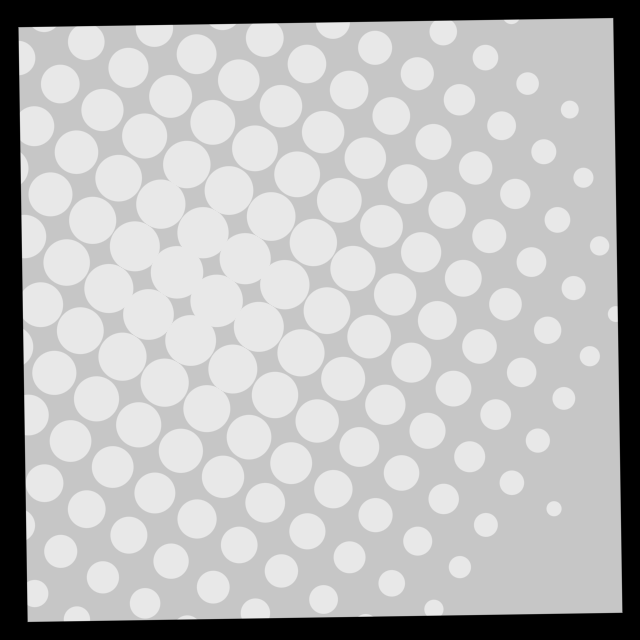
Write a WebGL 2 fragment shader that draws this pattern.

```glsl
#version 300 es
precision highp float;

uniform vec2 u_resolution;
out vec4 outColor;

// Sheet
const vec2 SHEET_CENTER = vec2(0.5007, 0.5);
const float SHEET_HALF = 0.4647;
const float SHEET_TILT = 0.0154;

// Dot screen
const vec2 SCREEN_ORIGIN = vec2(0.3405, 0.5319);
const vec2 SCREEN_STEP = vec2(0.0659, -0.0406);
const vec2 FOCUS = vec2(0.3118, 0.5586);
const vec2 SLIP_AXIS = vec2(0.956, 0.292);
const float SLIP = 0.002;

// Squared dot radius as a quadratic of the distance to the focus
const vec3 DOT_FALLOFF = vec3(0.001755, -0.001901, -0.00085);
const float DOT_REACH = 0.66;

// Colours
const vec3 BACKDROP = vec3(0.0);
const vec3 PAPER = vec3(0.776);
const vec3 DOT = vec3(0.91);

mat2 rotation(float angle) {
    float c = cos(angle), s = sin(angle);
    return mat2(c, s, -s, c);
}

float boxDistance(vec2 p, float halfSide) {
    vec2 q = abs(p) - halfSide;
    return length(max(q, 0.0)) + min(max(q.x, q.y), 0.0);
}

float coverage(float dist, float pixel) {
    return 1.0 - smoothstep(-0.75 * pixel, 0.75 * pixel, dist);
}

// Centre of a cell, with the four quarters around the focus slightly offset
vec2 dotCenter(vec2 cell, mat2 lattice) {
    vec2 center = SCREEN_ORIGIN + lattice * cell;
    vec2 toFocus = center - FOCUS;
    float below = sign(dot(toFocus, vec2(SLIP_AXIS.y, -SLIP_AXIS.x)));
    float right = sign(dot(toFocus, SLIP_AXIS));
    return center - SLIP * vec2(below, right);
}

float dotRadius(vec2 center) {
    float d = distance(center, FOCUS);
    float squared = DOT_FALLOFF.x + d * (DOT_FALLOFF.y + d * DOT_FALLOFF.z);
    return d < DOT_REACH ? sqrt(max(squared, 0.0)) : -1.0;
}

// Distance to the nearest dot among the neighbouring cells
float halftoneDistance(vec2 p) {
    mat2 lattice = mat2(SCREEN_STEP, vec2(-SCREEN_STEP.y, SCREEN_STEP.x));
    vec2 home = round(inverse(lattice) * (p - SCREEN_ORIGIN));
    float nearest = 1.0;
    for (int y = -1; y <= 1; y++) {
        for (int x = -1; x <= 1; x++) {
            vec2 center = dotCenter(home + vec2(x, y), lattice);
            nearest = min(nearest, distance(p, center) - dotRadius(center));
        }
    }
    return nearest;
}

void main() {
    float side = min(u_resolution.x, u_resolution.y);
    float pixel = 1.0 / side;
    vec2 p = (gl_FragCoord.xy - 0.5 * u_resolution) / side + 0.5;

    vec3 sheet = mix(PAPER, DOT, coverage(halftoneDistance(p), pixel));
    vec2 local = rotation(-SHEET_TILT) * (p - SHEET_CENTER);
    float mask = coverage(boxDistance(local, SHEET_HALF), pixel);

    outColor = vec4(mix(BACKDROP, sheet, mask), 1.0);
}
```
